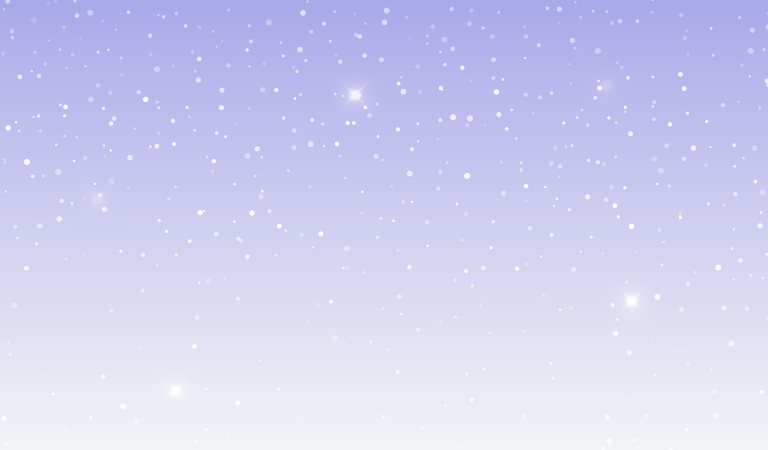
Write a Shadertoy shader that draws this background.

```glsl
// Sky
const vec3 SKY_TOP = vec3(0.65, 0.66, 0.912);
const vec3 SKY_HIGH = vec3(0.695, 0.685, 0.92);
const vec3 SKY_MIDDLE = vec3(0.81, 0.81, 0.94);
const vec3 SKY_BOTTOM = vec3(0.948, 0.955, 0.962);
const float HIGH_LEVEL = 0.92;

// Snow, in units of the canvas height
const int SNOW_LAYERS = 2;
const float CELL_SIZE = 0.06;
const vec2 FLAKE_RADIUS = vec2(0.0026, 0.0068);
const vec2 FLAKE_OPACITY = vec2(0.25, 0.95);
const vec2 FLAKE_CHANCE = vec2(0.22, 0.80);   // bottom, top
const float TOP_FADE = 0.6;

// Sparkles: position, brightness
const int SPARKLE_COUNT = 5;
const vec3 SPARKLES[SPARKLE_COUNT] = vec3[](
    vec3(0.789, 0.789, 0.85),
    vec3(1.404, 0.331, 1.0),
    vec3(0.391, 0.131, 0.95),
    vec3(1.347, 0.809, 0.24),
    vec3(0.216, 0.558, 0.28));
const float CORE_RADIUS = 0.011;
const float HALO_RADIUS = 0.034;
const float RAY_LENGTH = 0.024;
const float RAY_WIDTH = 0.0015;

vec3 hash3(vec2 cell) {
    vec3 p = fract(cell.xyx * vec3(0.1031, 0.1030, 0.0973));
    p += dot(p, p.yxz + 33.33);
    return fract((p.xxy + p.yzz) * p.zyx);
}

vec3 skyColor(float height) {
    vec3 sky = mix(SKY_BOTTOM, SKY_MIDDLE, clamp(height / 0.5, 0.0, 1.0));
    sky = mix(sky, SKY_HIGH, clamp((height - 0.5) / (HIGH_LEVEL - 0.5), 0.0, 1.0));
    return mix(sky, SKY_TOP, clamp((height - HIGH_LEVEL) / (1.0 - HIGH_LEVEL), 0.0, 1.0));
}

// One jittered flake per cell, kept wholly inside it
float snowLayer(vec2 p, float layer, float pixel) {
    vec2 offset = layer * vec2(0.37, 0.53);
    vec2 grid = p / CELL_SIZE + offset;
    vec2 cell = floor(grid);
    vec3 place = hash3(cell + 17.0 + layer * 71.0);
    vec3 look = hash3(cell + 143.0 + layer * 59.0);

    float radius = mix(FLAKE_RADIUS.x, FLAKE_RADIUS.y, look.x * look.x);
    float margin = (radius + pixel) / CELL_SIZE;
    vec2 center = (cell + mix(vec2(margin), vec2(1.0 - margin), place.xy) - offset) * CELL_SIZE;

    float chance = mix(FLAKE_CHANCE.x, FLAKE_CHANCE.y, smoothstep(0.15, 0.75, center.y));
    float opacity = mix(FLAKE_OPACITY.x, FLAKE_OPACITY.y, look.y);
    opacity *= mix(1.0, TOP_FADE, smoothstep(0.75, 1.0, center.y));
    float disc = 1.0 - smoothstep(-0.5 * pixel, 0.5 * pixel, length(p - center) - radius);
    return disc * opacity * step(place.z, chance);
}

// Soft core with four diagonal rays
float sparkle(vec2 p) {
    float d = length(p);
    vec2 diagonal = abs(vec2(p.x + p.y, p.x - p.y)) * 0.7071;
    vec2 along = exp(-diagonal / RAY_LENGTH);
    vec2 across = exp(-diagonal.yx / RAY_WIDTH);
    float core = exp(-d * d / (CORE_RADIUS * CORE_RADIUS));
    float halo = 0.28 * exp(-d * d / (HALO_RADIUS * HALO_RADIUS));
    return min(core + halo + 0.55 * dot(along, across), 1.0);
}

void mainImage(out vec4 fragColor, in vec2 fragCoord) {
    float pixel = 1.0 / iResolution.y;
    vec2 p = fragCoord * pixel;
    vec3 color = skyColor(p.y);

    for (int i = 0; i < SNOW_LAYERS; i++) {
        color = mix(color, vec3(1.0), snowLayer(p, float(i), pixel));
    }
    for (int i = 0; i < SPARKLE_COUNT; i++) {
        color = mix(color, vec3(1.0), sparkle(p - SPARKLES[i].xy) * SPARKLES[i].z);
    }
    fragColor = vec4(color, 1.0);
}
```
